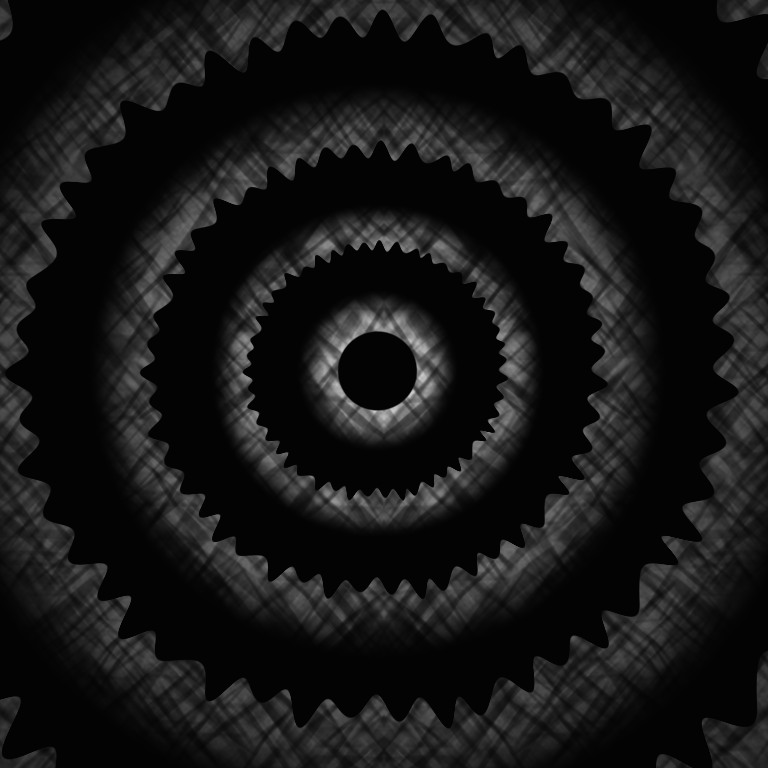
Reproduce this background procedurally as a WebGL 1 fragment shader.

```glsl
precision highp float;
// Nested saw-toothed rings of scratched grey metal, fading into a black well.

uniform vec2 u_resolution;

const float TAU = 6.283185;
const vec2 CENTER = vec2(0.4915, 0.517);
const float HOLE_RADIUS = 0.0514;
const float BLACK_LEVEL = 0.012;

// Ring radii grow as x + y*n + z*n*n
const vec3 TOOTH_RADII = vec3(0.164, 0.1055, 0.0195);
const vec3 FADE_RADII = vec3(0.1068, 0.0885, 0.0234);
const int RING_COUNT = 4;
const float FADE_SPAN = 0.8;

const float TEETH = 47.0;
const float FIRST_TOOTH = 1.545;   // angle of a tooth tip, in radians
const float TOOTH_HEIGHT = 0.036;  // relative to the ring radius
const float TOOTH_WOBBLE = 0.045;
const float TOOTH_LEAN = 0.4;

const float FAR_LIGHT = 0.15;
const float NEAR_LIGHT = 0.62;
const float LIGHT_FALLOFF = 3.6;

const vec2 SCRATCH_SCALE = vec2(13.0, 135.0);
const float SCRATCH_DEPTH = 0.42;

float hash(vec2 p) {
  p = fract(p * vec2(0.1031, 0.1137));
  p += dot(p, p.yx + 33.33);
  return fract((p.x + p.y) * p.x * 17.31);
}

float noise(vec2 p) {
  vec2 i = floor(p);
  vec2 f = fract(p);
  f = f * f * (3.0 - 2.0 * f);
  float low = mix(hash(i), hash(i + vec2(1.0, 0.0)), f.x);
  float high = mix(hash(i + vec2(0.0, 1.0)), hash(i + vec2(1.0, 1.0)), f.x);
  return mix(low, high, f.y);
}

// Smooth noise with one value per tooth, closed around the circle
float toothNoise(float phase, float seed) {
  float i = floor(phase);
  float f = smoothstep(0.0, 1.0, phase - i);
  float a = hash(vec2(mod(i, TEETH) + 3.0, seed));
  float b = hash(vec2(mod(i + 1.0, TEETH) + 3.0, seed));
  return mix(a, b, f) - 0.5;
}

// Relative radius of the toothed edge at a given angle
float toothProfile(float angle) {
  float phase = (angle - FIRST_TOOTH) / TAU * TEETH;
  float lean = TOOTH_LEAN * toothNoise(phase, 17.0);
  float wave = cos(TAU * (phase + lean));
  float height = TOOTH_HEIGHT * (1.0 + toothNoise(phase, 41.0));
  float sway = 0.014 * cos(2.0 * angle) - 0.012 * cos(angle);
  return 1.0 + height * wave + sway + TOOTH_WOBBLE * toothNoise(phase, 73.0);
}

// Dark strokes running along one direction
float scratches(vec2 p, float angle, float seed) {
  float c = cos(angle);
  float s = sin(angle);
  vec2 q = vec2(c * p.x + s * p.y, c * p.y - s * p.x);
  q.y += 0.006 * noise(q * 14.0 + seed);
  return smoothstep(0.5, 0.95, noise(q * SCRATCH_SCALE + seed));
}

// Cross-hatched grain, mirrored about the vertical axis
float metal(vec2 uv) {
  vec2 p = vec2(abs(uv.x - 0.5), uv.y) + 2.0;
  float shade = 1.06;
  for (int i = 0; i < 3; i++) {
    float k = float(i);
    shade *= 1.0 - SCRATCH_DEPTH * scratches(p, 0.72 + 0.13 * k, 11.0 + 37.0 * k);
    shade *= 1.0 - SCRATCH_DEPTH * scratches(p, -0.68 - 0.15 * k, 23.0 + 29.0 * k);
  }
  shade *= 1.0 - 0.5 * SCRATCH_DEPTH * scratches(p, 0.05, 151.0);
  float blotch = 0.6 * noise(p * 26.0) + 0.4 * noise(p * 75.0);
  float grain = noise(p * 260.0);
  return shade * (0.8 + 0.3 * blotch + 0.16 * grain);
}

float radiusAt(vec3 radii, float n) {
  return radii.x + n * (radii.y + n * radii.z);
}

// Light that starts at the inner edge and dies at the outer radius
float fadeBand(float r, float inner, float outer) {
  return 1.0 - smoothstep(mix(outer, inner, FADE_SPAN), outer, r);
}

void main() {
  float size = min(u_resolution.x, u_resolution.y);
  vec2 uv = (gl_FragCoord.xy - 0.5 * u_resolution) / size + 0.5;
  vec2 p = uv - CENTER;
  float r = length(p);
  float pixel = 1.0 / size;

  // Smooth inner band around the hole
  float light = smoothstep(-pixel, pixel, r - HOLE_RADIUS)
              * fadeBand(r, HOLE_RADIUS, FADE_RADII.x);

  // Toothed bands
  float profile = toothProfile(atan(p.y, p.x));
  for (int i = 0; i < RING_COUNT; i++) {
    float n = float(i);
    float inner = radiusAt(TOOTH_RADII, n);
    float edge = smoothstep(-pixel, pixel, r - inner * profile);
    light += edge * fadeBand(r, inner, radiusAt(FADE_RADII, n + 1.0));
  }

  float glow = FAR_LIGHT + NEAR_LIGHT * exp(-LIGHT_FALLOFF * r);
  gl_FragColor = vec4(vec3(BLACK_LEVEL + light * glow * metal(uv)), 1.0);
}
```
